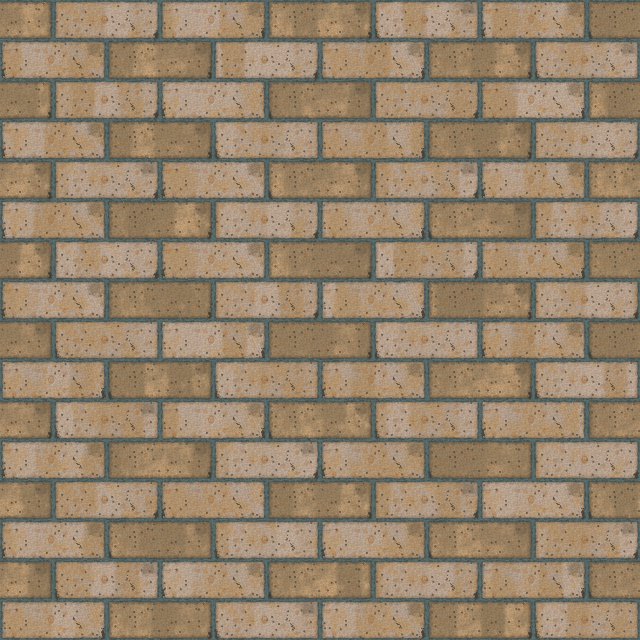
A WebGL 1 fragment shader for this texture:

```glsl
precision highp float;
// Weathered tan and brown brick wall in running bond with blue-grey mortar.

uniform vec2 u_resolution;

const vec2 BRICKS = vec2(6.0, 16.0);          // repeats across and down
const float ASPECT = 0.375;                   // course height / brick length
const vec2 HALF_SIZE = vec2(0.477, 0.169);    // brick face, in brick lengths
const float CORNER = 0.014;
const float ROUGHNESS = 0.006;
const float GRAIN = 0.11;
const float CHIP_SIZE = 0.075;
const vec3 PALE = vec3(0.69, 0.61, 0.54);
const vec3 TAN = vec3(0.70, 0.575, 0.43);
const vec3 BROWN = vec3(0.58, 0.485, 0.365);
const vec3 OCHRE = vec3(0.62, 0.44, 0.27);
const vec3 STAIN = vec3(0.42, 0.36, 0.28);
const vec3 SOOT = vec3(0.20, 0.19, 0.16);
const vec3 MORTAR = vec3(0.35, 0.41, 0.40);
const vec3 MORTAR_DARK = vec3(0.23, 0.295, 0.305);

float hash(vec2 p) {
  return fract(sin(dot(p, vec2(127.1, 311.7))) * 43758.5);
}

// Layered, warped sines, roughly -1 to 1
float sines(vec2 p) {
  float sum = 0.0, amp = 0.5;
  for (int i = 0; i < 5; i++) {
    p = mat2(1.36, 1.02, -1.02, 1.36) * p + 1.3;
    sum += amp * sin(p.x + 1.4 * sin(p.y * 0.8)) * cos(p.y + sin(p.x * 0.6));
    amp *= 0.68;
  }
  return sum;
}

// Cellular noise: distance to the nearest point, and that point's random value
vec2 cells(vec2 p) {
  vec2 base = floor(p), best = vec2(9.0, 0.0);
  for (int j = -1; j <= 1; j++) {
    for (int i = -1; i <= 1; i++) {
      vec2 id = base + vec2(float(i), float(j));
      vec2 point = id + 0.15 + 0.7 * vec2(hash(id), hash(id + 41.3));
      float dist = length(p - point);
      if (dist < best.x) best = vec2(dist, hash(id + 7.7));
    }
  }
  return best;
}

float roundBox(vec2 p, vec2 halfSize, float radius) {
  vec2 q = abs(p) - halfSize + radius;
  return length(max(q, 0.0)) + min(max(q.x, q.y), 0.0) - radius;
}

// 1 inside the radius, fading to 0 over the softness
float spot(float dist, float radius, float softness) {
  return 1.0 - smoothstep(radius, radius + softness, dist);
}

// Vertical tone patches along a brick
float bands(float x, float seed) {
  float s = x * 4.5 + seed * 5.0, i = floor(s);
  return mix(hash(vec2(i, seed)), hash(vec2(i + 1.0, seed)),
             smoothstep(0.75, 1.0, s - i));
}

vec3 brickColor(vec2 p, float kind, float seed, float d) {
  vec2 q = p + vec2(kind * 3.7, kind * 1.9);
  float mottle = sines(q * 7.0 + seed * 0.6);
  float fine = sines(q * 36.0);
  float tone = bands(p.x, seed) - 0.5;
  float isBrown = 1.0 - step(0.5, kind);

  // Clay body
  vec3 pale = mix(TAN, PALE, smoothstep(-0.4, 0.3, mottle * 0.6 + tone * 0.7 + fine * 0.2));
  vec3 brown = mix(BROWN, TAN, smoothstep(-0.2, 0.8, mottle * 0.6 + tone * 0.7 + fine * 0.2));
  vec3 color = mix(pale, brown, isBrown) * (1.0 + 0.09 * tone);

  // Ochre flecks and small pits
  vec2 fleck = cells(q * 11.0 + fine * 0.15);
  color = mix(color, OCHRE, 0.38 * step(0.55, fleck.y) * spot(fleck.x, 0.12, 0.22));
  vec2 pit = cells(q * 23.0 + 5.0);
  color = mix(color, STAIN * 0.8, 0.75 * step(0.86, pit.y) * spot(pit.x, 0.12, 0.2));

  // Knot and crack on the pale bricks
  float knot = length((p - vec2(-0.02, 0.005)) * vec2(1.0, 0.8)) + 0.004 * fine;
  float marks = 0.25 * spot(knot, 0.022, 0.01) + 0.5 * spot(abs(knot - 0.026), 0.001, 0.008);
  color = mix(color, OCHRE, marks * (1.0 - isBrown));
  float t = clamp((p.y + 0.08) / 0.12, 0.0, 1.0);
  float crack = length(p - vec2(0.26 - 0.08 * t + 0.025 * fine, 0.12 * t - 0.08));
  color = mix(color, SOOT, 0.6 * spot(crack, 0.001, 0.008) * (1.0 - isBrown));

  // Stained upper corner, worn rim and sooty lower corner
  float smear = roundBox(p - vec2(0.39, 0.10), vec2(0.06, 0.05), 0.03) + 0.025 * fine;
  color = mix(color, STAIN, 0.5 * spot(smear, -0.02, 0.05) * step(0.35, fract(seed * 7.3)));
  float rim = smoothstep(-0.035, 0.0, d + 0.018 * fine);
  color = mix(color, STAIN, rim * mix(0.35, 0.75, isBrown));
  float side = fract(seed * 3.1) < 0.5 ? -1.0 : 1.0;
  float chip = length((p - HALF_SIZE * vec2(side, -0.85)) * vec2(1.3, 0.8)) + 0.04 * fine;
  color = mix(color, SOOT, 0.8 * spot(chip, CHIP_SIZE * 0.3, CHIP_SIZE * 0.4));

  return color * (1.0 + GRAIN * sines(q * 75.0));
}

void main() {
  // Running bond layout, counted from the top
  vec2 uv = gl_FragCoord.xy / u_resolution;
  vec2 grid = vec2(uv.x, 1.0 - uv.y) * BRICKS;
  float odd = mod(floor(grid.y), 2.0);
  grid.x += 0.5 * (1.0 - odd);
  vec2 id = vec2(mod(floor(grid.x), BRICKS.x), floor(grid.y));
  vec2 p = (fract(grid) - 0.5) * vec2(1.0, -ASPECT);
  float kind = mod(id.x - odd + 3.0, 3.0);     // 0 brown, 1 and 2 pale
  float seed = hash(id + 2.0);

  // Ragged brick outline over mottled mortar
  float d = roundBox(p, HALF_SIZE, CORNER) + ROUGHNESS * sines(p * 24.0 + seed * 20.0);
  float aa = BRICKS.x / u_resolution.x;
  float grit = sines(p * 45.0 + seed * 9.0);
  vec3 mortar = mix(MORTAR_DARK, MORTAR, smoothstep(-0.004, 0.02, d + 0.008 * grit));
  mortar *= 1.0 + 0.10 * grit;
  vec3 color = mix(mortar, brickColor(p, kind, seed, d), 1.0 - smoothstep(-aa, aa, d));
  gl_FragColor = vec4(color, 1.0);
}
```
